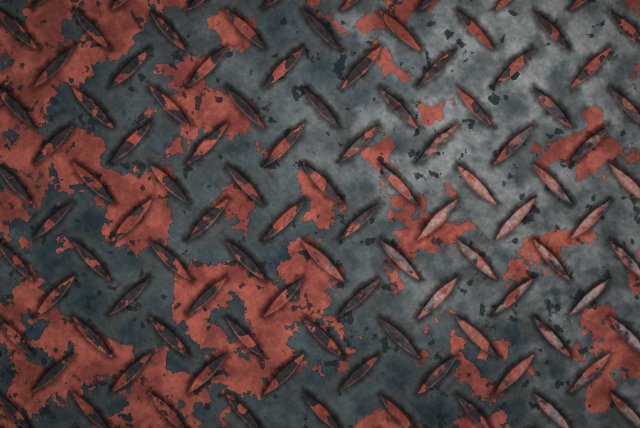
Write a Shadertoy shader that draws this texture.

```glsl
// Worn steel tread plate: lens-shaped lugs in two alternating diagonal directions,
// on slate paint that is flaking to red primer and rubbed pale toward the right.
// Lugs are distance functions on two interleaved grids; all wear is fractal noise.

float hash(vec2 p) {
    return fract(sin(dot(p, vec2(127.1, 311.7))) * 43758.5453);
}

float noise(vec2 p) {
    vec2 i = floor(p), f = fract(p);
    f = f * f * (3.0 - 2.0 * f);
    return mix(mix(hash(i), hash(i + vec2(1, 0)), f.x),
               mix(hash(i + vec2(0, 1)), hash(i + vec2(1, 1)), f.x), f.y);
}

float fbm(vec2 p) {
    float sum = 0.0, amp = 0.5;
    for (int i = 0; i < 5; i++) {
        sum += amp * noise(p);
        p = mat2(1.6, 1.2, -1.2, 1.6) * p + 7.3;
        amp *= 0.5;
    }
    return sum;
}

// Soft round region, 1 at its centre
float blob(vec2 p, vec2 centre, vec2 size) {
    vec2 d = (p - centre) / size;
    return exp(-dot(d, d));
}

// Lens along x with slightly blunted tips
float lens(vec2 p, float halfLength, float halfWidth) {
    p = abs(p);
    float radius = (halfLength * halfLength + halfWidth * halfWidth) / (2.0 * halfWidth);
    float arc = length(vec2(p.x, p.y + radius - halfWidth)) - radius;
    return max(arc, p.x - halfLength + 0.025);
}

void mainImage(out vec4 fragColor, in vec2 fragCoord) {
    vec2 uv = fragCoord / iResolution.xy;
    vec2 p = fragCoord / iResolution.y * 5.58;   // one unit per repeat
    float px = 5.58 / iResolution.y;

    // Nearest lug of the two interleaved grids
    float lug = 1e3, seed = 0.0;
    vec2 local = vec2(0);
    for (int k = 0; k < 2; k++) {
        float kind = float(k);
        vec2 q = p - mix(vec2(0.207, 0.186), vec2(0.697, 0.71), kind);
        vec2 id = floor(q + 0.5);
        float h = hash(id + 31.0 * kind);
        q -= id + 0.03 * (vec2(h, hash(id + 9.7)) - 0.5);
        float angle = mix(-0.80, 0.77, kind) + 0.08 * (h - 0.5);
        vec2 along = vec2(cos(angle), sin(angle));
        q = vec2(dot(q, along), dot(q, vec2(-along.y, along.x)));
        float d = lens(q, 0.37 + 0.03 * h, 0.066 + 0.012 * h);
        if (d < lug) { lug = d; local = q; seed = h; }
    }

    // Noise layers
    float broad = fbm(p * 1.1 + 3.0);
    float medium = fbm(p * 4.0 + 17.0);
    float fine = fbm(p * 13.0 + 41.0);
    float grain = noise(p * 31.0);

    // Large-scale wear across the plate
    float pale = smoothstep(0.42, 0.86, uv.x + 0.35 * (uv.y - 0.5) + 0.5 * (broad - 0.5));
    float glare = blob(uv, vec2(0.74, 0.84), vec2(0.25, 0.28));

    // Slate floor, rubbed to bare grey, with grime gathered round the lugs
    vec3 col = mix(vec3(0.15, 0.20, 0.225), vec3(0.29, 0.325, 0.335),
                   smoothstep(0.32, 0.66, 0.5 * broad + 0.5 * medium));
    float grime = smoothstep(0.22, 0.02, lug + 0.5 * (medium - 0.5));
    col = mix(col, vec3(0.31, 0.31, 0.30), 0.65 * grime);
    col = mix(col, vec3(0.46, 0.46, 0.455), pale * smoothstep(0.25, 0.7, medium) * 0.85);
    col += 0.14 * glare * (0.4 + medium);

    // Flaked patches of red primer with a dark rim
    float flake = fbm(p * 1.9 + 0.5 * vec2(medium, fine) + 5.0) + 0.16 * (fine - 0.5);
    flake += 0.09 * blob(uv, vec2(0.17, 0.8), vec2(0.25, 0.25))
           + 0.07 * blob(uv, vec2(0.56, 0.2), vec2(0.2, 0.3))
           - 0.12 * glare - 0.03 * pale - 0.575;
    float soft = 0.012 + px * 0.4;
    vec3 red = mix(vec3(0.50, 0.25, 0.22), vec3(0.66, 0.34, 0.29), smoothstep(0.3, 0.65, medium));
    col *= 1.0 - 0.25 * smoothstep(-0.035, 0.0, flake);
    col = mix(col, red, smoothstep(-soft, soft, flake) * 0.92);

    // Stains and small dark chips
    col = mix(col, vec3(0.12, 0.14, 0.15), 0.75 * smoothstep(0.65, 0.73, fbm(p * 7.0 + 60.0)));
    col *= 0.8 + 0.26 * fine + 0.14 * grain;

    // Contact shadow, stronger above each lug
    float shade = smoothstep(0.09, -0.01, lug + 0.06 * (fine - 0.5));
    col *= 1.0 - shade * (0.42 + 0.18 * smoothstep(-0.03, 0.06, local.y));

    // Lug faces: dark steel, red primer remnants, then pale rubbed tops
    float chip = fbm(p * 5.5 + seed * 20.0);
    vec3 face = mix(vec3(0.15, 0.14, 0.15), vec3(0.27, 0.23, 0.235), fine);
    float primer = smoothstep(-0.03, 0.03, chip - 0.52 + 0.07 * pale + 0.12 * (seed - 0.5));
    face = mix(face, red * 0.93, primer);
    float rubbed = pale * smoothstep(1.0, 0.3, uv.y) * smoothstep(0.005, -0.045, lug);
    rubbed *= smoothstep(0.33, 0.53, fbm(p * 6.0 + 80.0) + 0.12 * seed);
    face = mix(face, vec3(0.61, 0.57, 0.56), 0.85 * rubbed);

    // Bevel: thin bright lower edge and dark upper edge
    float rim = smoothstep(-0.028, -0.008, lug);
    face = mix(face, vec3(0.53, 0.40, 0.38), rim * smoothstep(0.0, -0.04, local.y) * fine);
    face *= 1.0 - 0.5 * rim * smoothstep(-0.01, 0.03, local.y);
    face *= 0.86 + 0.28 * grain;
    col = mix(col, face, smoothstep(px, -px, lug + 0.015 * (fine - 0.5)));

    // Darkened corners
    vec2 c = uv - vec2(0.54, 0.52);
    col *= 1.08 - 0.7 * dot(c, c);
    fragColor = vec4(clamp(col, 0.0, 1.0), 1.0);
}
```
